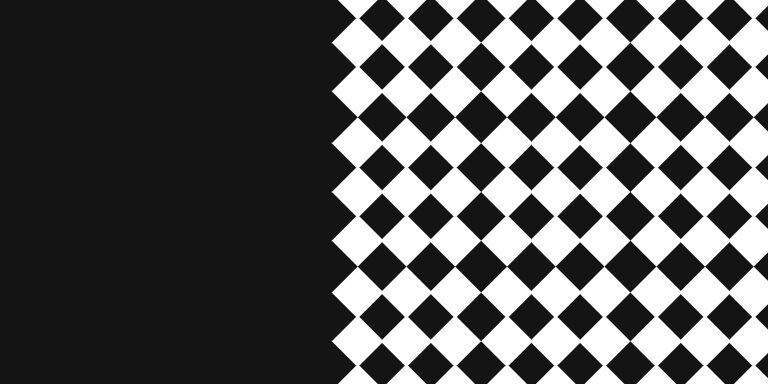
Give the GLSL for this pattern, as a WebGL 2 fragment shader.

```glsl
#version 300 es
precision highp float;

uniform vec2 u_resolution;
out vec4 fragColor;

// Lengths are fractions of the canvas height.
const float SMALL_REACH = 0.02962;  // share of a diamond radius from a narrow row or column
const float BIG_REACH = 0.03379;    // share from a wide row or column
const float NEAR_PITCH = 2.0 * SMALL_REACH + 2.0 * BIG_REACH;       // narrow to narrow
const float WIDE_PITCH = SMALL_REACH + 3.0 * BIG_REACH;             // narrow to wide
const float PERIOD = NEAR_PITCH + 2.0 * WIDE_PITCH;
const vec2 WIDE_CENTER = vec2(0.8641, 0.6945);  // a crossing of wide column and row
const vec3 DARK = vec3(0.08);
const vec3 LIGHT = vec3(1.0);

float diamond(vec2 p, float radius) {
    return (abs(p.x) + abs(p.y) - radius) * 0.70710678;
}

// Each period holds one wide and two narrow lines, mirrored about the wide one.
float diamondLattice(vec2 p) {
    vec2 folded = abs(p - PERIOD * round(p / PERIOD));
    float dist = 1e3;
    for (int row = 0; row < 2; row++) {
        for (int column = 0; column < 2; column++) {
            vec2 narrow = vec2(column, row);
            vec2 reach = mix(vec2(BIG_REACH), vec2(SMALL_REACH), narrow);
            dist = min(dist, diamond(folded - narrow * WIDE_PITCH, reach.x + reach.y));
        }
    }
    return dist;
}

void main() {
    vec2 p = gl_FragCoord.xy / u_resolution.y - WIDE_CENTER;
    float pixel = 1.0 / u_resolution.y;

    // Solid left panel joined to the lattice
    float dist = min(p.x, diamondLattice(p));
    float light = clamp(dist / pixel + 0.5, 0.0, 1.0);

    fragColor = vec4(mix(DARK, LIGHT, light), 1.0);
}
```
